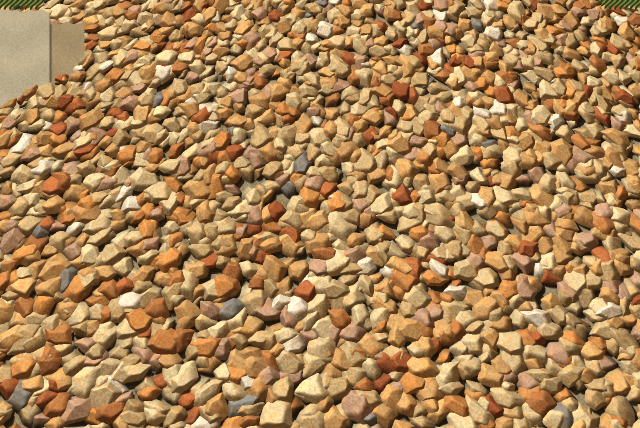
Give the GLSL for this texture, as a Shadertoy shader.

```glsl
float hash(vec2 p) {
    vec3 q = fract(vec3(p.xyx) * 0.1031);
    q += dot(q, q.yzx + 33.33);
    return fract((q.x + q.y) * q.z);
}

// Smooth minimum of two planes; x is height, yz its gradient
vec3 blendPlanes(vec3 a, vec3 b, float k) {
    float t = clamp(0.5 + 0.5 * (b.x - a.x) / k, 0.0, 1.0);
    vec3 m = mix(b, a, t);
    m.x -= k * t * (1.0 - t);
    return m;
}

// One worn stone, cut from six sloping planes and a tilted top
vec3 stone(vec2 p, vec2 id) {
    float turn = (hash(id + 3.1) - 0.5) * 2.4;
    float c = cos(turn), s = sin(turn);
    mat2 rot = mat2(c, -s, s, c);
    vec2 stretch = vec2(1.0, mix(1.0, 1.5, hash(id + 5.7)));
    vec2 q = rot * p * stretch;
    float radius = mix(0.38, 0.60, hash(id + 8.3));
    vec2 tilt = (vec2(hash(id + 11.9), hash(id + 14.2)) - 0.5) * 0.8;
    vec3 h = vec3(0.36 + dot(tilt, q), tilt);
    for (int i = 0; i < 6; i++) {
        float k = float(i);
        float r = hash(id + 17.3 + k * 2.7);
        float a = k * 1.047 + r * 0.8;
        vec2 n = vec2(cos(a), sin(a));
        float steep = mix(0.8, 2.3, fract(r * 7.3));
        float reach = radius * mix(0.85, 1.2, fract(r * 13.7));
        h = blendPlanes(h, vec3((reach - dot(n, q)) * steep, -n * steep), 0.13);
    }
    return vec3(h.x, (h.yz * stretch) * rot);
}

// Highest stone at p: height and gradient, with its identity in id
vec3 pile(vec2 p, out vec2 id) {
    vec3 best = vec3(-0.1, 0.0, 0.0);
    id = vec2(0.0);
    for (int layer = 0; layer < 3; layer++) {
        vec2 g = p + float(layer) * vec2(37.37, 61.63);
        for (int j = -1; j <= 1; j++)
        for (int i = -1; i <= 1; i++) {
            vec2 cell = floor(g) + vec2(i, j) + 200.0;
            vec2 jitter = vec2(hash(cell), hash(cell + 71.7)) - 0.5;
            vec2 d = g + 200.0 - cell - 0.5 - jitter * 0.6;
            if (dot(d, d) > 0.75) continue;
            vec3 h = stone(d, cell);
            float total = h.x + 0.36 * hash(cell + 41.3);
            if (h.x > 0.0 && total > best.x) {
                best = vec3(total, h.yz);
                id = cell;
            }
        }
    }
    return best;
}

// Sandstone tints: cream and tan, with some ochre, rust, pink and white
vec3 stoneColor(vec2 id) {
    float kind = hash(id + 91.3), tone = hash(id + 57.9);
    vec3 c = mix(vec3(0.79, 0.67, 0.47), vec3(0.94, 0.86, 0.67), tone);
    if (kind < 0.40) c = mix(vec3(0.80, 0.62, 0.40), vec3(0.92, 0.74, 0.48), tone);
    if (kind < 0.16) c = mix(vec3(0.72, 0.48, 0.29), vec3(0.90, 0.64, 0.36), tone);
    if (kind < 0.04) c = mix(vec3(0.64, 0.36, 0.22), vec3(0.78, 0.48, 0.29), tone);
    if (kind > 0.87) c = vec3(0.79, 0.64, 0.52);
    if (kind > 0.955) c = vec3(0.96, 0.92, 0.83);
    if (kind > 0.99) c = vec3(0.58, 0.57, 0.54);
    return c;
}

vec3 scene(vec2 uv) {
    // Stones shrink towards the top
    float size = 0.066 - 0.029 * uv.y;
    vec2 p = vec2((uv.x - 0.75) / size, log(0.066 / size) / 0.029);
    vec2 id, other;
    vec3 h = pile(p, id);

    // Sunlight with cast shadows
    vec3 sun = normalize(vec3(-0.42, 0.62, 0.82));
    float lit = 1.0;
    for (int i = 1; i <= 2; i++) {
        float t = 0.16 * float(i);
        float blocker = pile(p + normalize(sun.xy) * t, other).x;
        lit *= 1.0 - 0.9 * smoothstep(0.0, 0.12, blocker - h.x - t * 1.1);
    }

    // Mottling and grain
    vec2 w = p * 6.0 + id * 1.7;
    float mottle = sin(w.x + 2.0 * sin(w.y * 0.8)) * sin(w.y * 1.3 + sin(w.x * 1.9));
    float grain = hash(floor(p * 16.0) + 500.0) - 0.5;
    vec3 normal = normalize(vec3(-h.yz + 0.16 * vec2(mottle, grain), 1.0));
    vec3 albedo = stoneColor(id) * (1.0 + 0.06 * mottle + 0.10 * grain);
    albedo *= mix(vec3(1.0), vec3(1.03, 0.9, 0.75), smoothstep(0.2, 0.9, mottle) * 0.6);
    float open = mix(0.35, 1.0, smoothstep(0.05, 0.42, h.x));
    float diffuse = max(dot(normal, sun), 0.0) * lit;
    vec3 col = albedo * (open * vec3(0.40, 0.32, 0.23) + vec3(0.76, 0.81, 0.86) * diffuse);

    // Concrete block behind the heap
    float side = smoothstep(0.115, 0.119, uv.x);
    float rough = 0.002 * sin(uv.x * 90.0) + 0.002 * sin(uv.x * 210.0);
    float top = mix(0.975, 0.945, side) + rough;
    float foot = 0.72 + 0.58 * uv.x + 0.05 * h.x;
    vec3 concrete = mix(vec3(0.74, 0.68, 0.55), vec3(0.66, 0.57, 0.42), side);
    concrete *= 1.0 + 0.10 * grain + 0.03 * sin(uv.y * 60.0 + sin(uv.x * 45.0));
    concrete *= 1.0 - 0.4 * smoothstep(0.005, 0.0, abs(uv.x - 0.118));
    float block = step(foot, uv.y) * step(uv.y, top) * step(uv.x, 0.2 + rough);
    col = mix(col, concrete, block);

    // Grass in the top corners
    float blade = sin(uv.x * 520.0 + 5.0 * sin(uv.y * 130.0)) * 0.5 + 0.5;
    float edge = 0.977 + 0.01 * blade + 0.12 * smoothstep(0.08, 0.18, min(uv.x, 1.5 - uv.x));
    vec3 grass = mix(vec3(0.16, 0.19, 0.07), vec3(0.50, 0.55, 0.27), blade);
    return mix(col, grass, step(edge, uv.y));
}

void mainImage(out vec4 fragColor, in vec2 fragCoord) {
    vec3 sum = vec3(0.0);
    for (int k = 0; k < 4; k++) {
        vec2 offset = vec2(k & 1, k >> 1) * 0.5 - 0.25;
        sum += scene((fragCoord + offset) / iResolution.y);
    }
    fragColor = vec4(clamp(sum * 0.25, 0.0, 1.0), 1.0);
}
```
